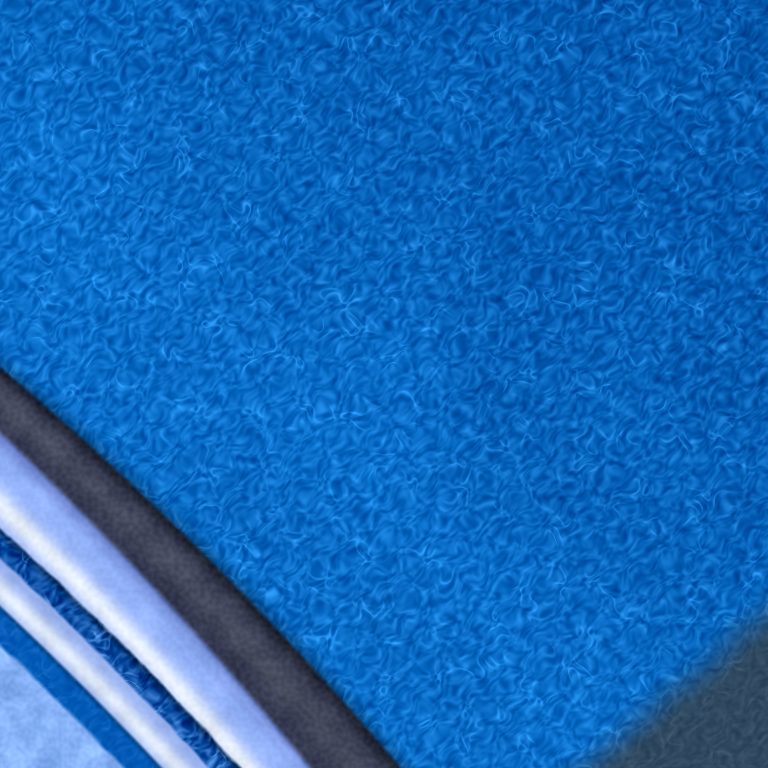
Reproduce this texture procedurally as a WebGL 2 fragment shader.

```glsl
#version 300 es
precision highp float;
// Blue carpet pile beside a diagonal metal sill, with a soft shadow in the lower right corner.
uniform vec2 u_resolution;
out vec4 fragColor;

vec2 gradientAt(vec2 cell) {
  vec3 h = fract(cell.xyx * vec3(0.1031, 0.1030, 0.0973));
  h += dot(h, h.yzx + 33.33);
  float angle = 6.28318 * fract((h.x + h.y) * h.z);
  return vec2(cos(angle), sin(angle));
}

float gradientNoise(vec2 p) {
  vec2 i = floor(p), f = p - i;
  vec2 w = f * f * f * (f * (f * 6.0 - 15.0) + 10.0);
  float a = dot(gradientAt(i), f);
  float b = dot(gradientAt(i + vec2(1, 0)), f - vec2(1, 0));
  float c = dot(gradientAt(i + vec2(0, 1)), f - vec2(0, 1));
  float d = dot(gradientAt(i + vec2(1, 1)), f - vec2(1, 1));
  return mix(mix(a, b, w.x), mix(c, d, w.x), w.y);
}

float fbm(vec2 p) {
  float sum = 0.0, amp = 0.6;
  for (int i = 0; i < 4; i++) {
    sum += amp * gradientNoise(p);
    p = mat2(1.6, 1.2, -1.2, 1.6) * p + 7.3;
    amp *= 0.5;
  }
  return sum;
}

// Short curled fibres: warped noise, with bright tips on its ridges
float pile(vec2 p) {
  vec2 warp = vec2(gradientNoise(p * 38.0), gradientNoise(p * 38.0 + 19.7));
  vec2 q = p + 0.012 * warp;
  vec2 along = vec2(q.x + q.y, q.y - q.x);
  float loops = gradientNoise(along * vec2(48.0, 74.0));
  float fibres = gradientNoise(along * vec2(80.0, 130.0) + 4.1);
  float curl = 1.0 - smoothstep(0.0, 0.16, abs(gradientNoise(q * 56.0 + 31.0)));
  float tips = curl * smoothstep(-0.05, 0.35, gradientNoise(p * 27.0 + 8.0));
  return 0.75 * loops + 0.6 * fibres + 0.55 * tips - 0.06;
}

vec3 carpet(vec2 uv, float fibre) {
  float light = 0.62 - 0.4 * smoothstep(0.75, 1.9, uv.x + uv.y);
  light += 0.13 * exp(-pow((uv.x + uv.y - 0.72) / 0.22, 2.0));
  light += 0.32 * fbm(uv * 5.0 + 2.0) + 0.12 * fbm(uv * 16.0);
  // Worn, darker patches
  light -= 0.16 * exp(-700.0 * dot(uv - vec2(0.64, 0.49), uv - vec2(0.64, 0.49)));
  light -= 0.14 * exp(-400.0 * dot(uv - vec2(0.31, 0.96), uv - vec2(0.31, 0.96)));
  vec3 col = mix(vec3(0.005, 0.33, 0.65), vec3(0.06, 0.475, 0.84), light);
  col += fibre * vec3(0.15, 0.21, 0.23);
  return max(col, vec3(0.0, 0.2, 0.42));
}

// Blends to the next band where t drops below the edge
vec3 below(vec3 upper, vec3 lower, float t, float edge, float soft) {
  return mix(lower, upper, smoothstep(edge - soft, edge + soft, t));
}

void main() {
  vec2 uv = gl_FragCoord.xy / u_resolution;
  float fibre = pile(uv);
  float grain = gradientNoise(uv * 150.0);
  float mottle = fbm(uv * 24.0);
  vec3 col = carpet(uv, fibre);

  // Out-of-focus shadow
  float shade = uv.y - 0.84 * (uv.x - 0.75) + 0.012 * fbm(uv * 12.0);
  vec3 shadowCol = vec3(0.19, 0.29, 0.38) + 0.07 * fibre + 0.03 * grain;
  col = mix(shadowCol, col, smoothstep(-0.055, 0.035, shade));

  // Bowed coordinate across the sill: falls toward the lower left corner
  float t = uv.x + uv.y - 0.3 * uv.x * uv.y;
  float rough = 0.006 * mottle;

  // Dark rubber strip with a faint sheen along its middle
  float stripEdge = 0.437 - 0.08 * uv.x;
  float across = (t - stripEdge) / (0.522 - stripEdge);
  vec3 rubber = mix(vec3(0.20, 0.22, 0.31), vec3(0.28, 0.30, 0.37),
                    exp(-pow((across - 0.52) / 0.25, 2.0)));
  rubber *= 1.0 - 0.45 * smoothstep(0.75, 1.0, across);
  rubber += 0.06 * grain + 0.08 * mottle;
  col *= 1.0 - 0.25 * smoothstep(0.55, 0.522, t);
  col = below(col, rubber, t, 0.522, 0.005);

  // Upper rail: lavender metal brightening to a white lower lip
  float ridge = 0.342 - 0.06 * uv.x;
  vec3 rail = mix(vec3(0.40, 0.50, 0.79), vec3(0.57, 0.69, 0.97),
                  smoothstep(0.0, 0.035, stripEdge - t));
  rail = mix(rail, vec3(0.91, 0.94, 0.99), exp(-pow((t - ridge) / 0.022, 2.0)));
  rail += 0.22 * uv.x * exp(-pow((t - stripEdge + 0.012) / 0.008, 2.0));
  rail += 0.09 * mottle + 0.04 * grain;
  col = below(col, rail, t, stripEdge, 0.007);

  // Pitted blue groove
  vec3 groove = vec3(0.07, 0.33, 0.66) + 0.3 * fibre + 0.25 * mottle;
  groove *= 1.0 - 0.45 * smoothstep(0.295, 0.314, t);
  col = below(col, groove, t + rough, 0.312, 0.004);

  // Lower rail
  vec3 lowRail = mix(vec3(0.58, 0.68, 0.93), vec3(0.88, 0.92, 0.98),
                     exp(-pow((t - 0.232) / 0.018, 2.0)));
  lowRail += 0.1 * mottle + 0.03 * grain;
  col = below(col, lowRail, t + rough, 0.273, 0.004);

  // Saturated stripe and pale corner
  vec3 stripe = vec3(0.015, 0.36, 0.72) + 0.09 * fibre;
  stripe *= 1.0 - 0.3 * smoothstep(0.198, 0.212, t);
  col = below(col, stripe, t, 0.211, 0.004);
  vec3 corner = vec3(0.52, 0.69, 0.96) + 0.22 * mottle + 0.06 * grain;
  col = below(col, corner, t + rough, 0.161, 0.005);

  fragColor = vec4(clamp(col, 0.0, 1.0), 1.0);
}
```
